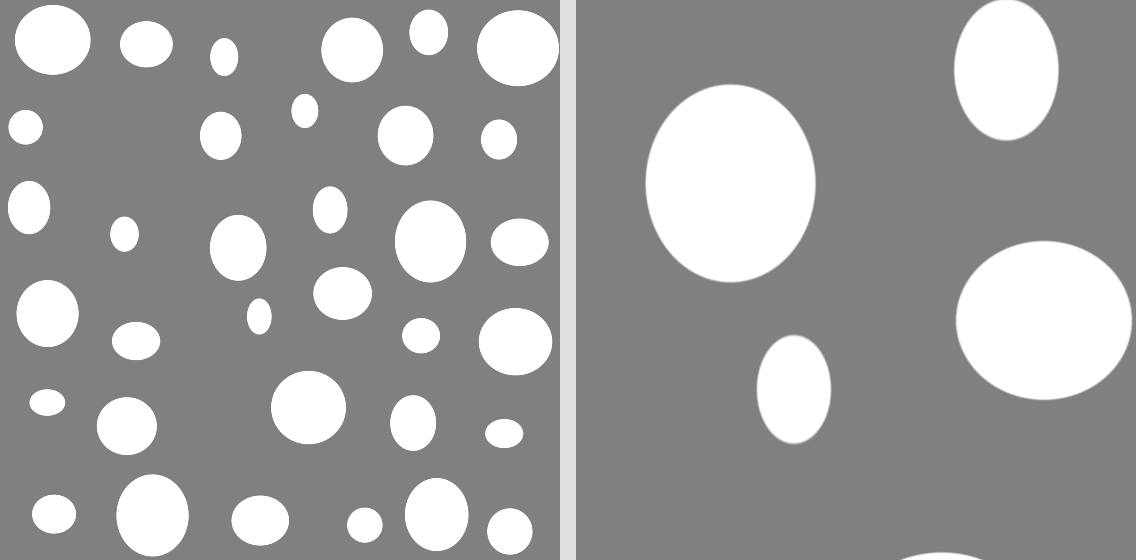
Left, the full canvas; right, a detail of the centre.
This pattern is drawn by a three.js fragment shader. Its source:

```glsl
varying vec2 vUv;

const float CELLS = 6.0;          // spots per row and column
const float MIN_RADIUS = 0.16;    // sizes in cell units
const float MAX_RADIUS = 0.43;
const float WALL_GAP = 0.06;      // clear border kept inside each cell
const float SWAY = 0.22;          // how far the grid is bent
const float EDGE = 0.0008;        // edge softness in canvas units
const vec3 GROUND = vec3(0.502);
const vec3 SPOT = vec3(1.0);

vec2 hash2(vec2 p) {
  vec2 q = vec2(dot(p, vec2(127.1, 311.7)), dot(p, vec2(269.5, 183.3)));
  return fract(sin(q) * 43758.545);
}

// Evenly spread sequence: every size turns up about equally often
float spread(float index) {
  return fract(index * 0.618034 + 0.35);
}

// Small spots are stretched more than large ones
vec2 spotRadii(float size, float stretchSeed) {
  float radius = mix(MIN_RADIUS, MAX_RADIUS, pow(size, 1.4));
  float stretch = 0.04 + (stretchSeed - 0.5) * mix(0.8, 0.25, size);
  vec2 radii = radius * exp(vec2(-0.5, 0.5) * stretch);
  return min(radii, vec2(0.5 - WALL_GAP));
}

// Bends rows and columns, fading out at the canvas border
vec2 sway(vec2 p, float amount) {
  vec2 fade = sin(p * 3.14159 / CELLS);
  return amount * fade * sin(p.yx * vec2(2.3, 2.1) + vec2(1.0, 0.4));
}

vec2 spotCentre(vec2 cell, vec2 radii) {
  vec2 room = max(0.5 - WALL_GAP - radii, 0.0);
  vec2 centre = cell + 0.5 + (2.0 * hash2(cell + 3.7) - 1.0) * room;
  return centre + sway(cell + 0.5, SWAY);
}

float ellipseDistance(vec2 p, vec2 radii) {
  return (length(p / radii) - 1.0) * min(radii.x, radii.y);
}

// Distance to the nearest spot, in cell units
float spotsDistance(vec2 p) {
  float nearest = CELLS;
  for (int row = 0; row < 6; row++) {
    for (int col = 0; col < 6; col++) {
      vec2 cell = vec2(float(col), float(row));
      float index = cell.x + CELLS * cell.y;
      // A few cells stay empty
      if (abs(mod(index, 17.0) - 8.0) < 0.5) continue;
      vec2 radii = spotRadii(spread(index), hash2(cell + 11.3).x);
      vec2 centre = spotCentre(cell, radii);
      nearest = min(nearest, ellipseDistance(p - centre, radii));
    }
  }
  return nearest;
}

void main() {
  float d = spotsDistance(vUv * CELLS) / CELLS;
  float cover = 1.0 - smoothstep(-EDGE, EDGE, d);
  gl_FragColor = vec4(mix(GROUND, SPOT, cover), 1.0);
}
```
